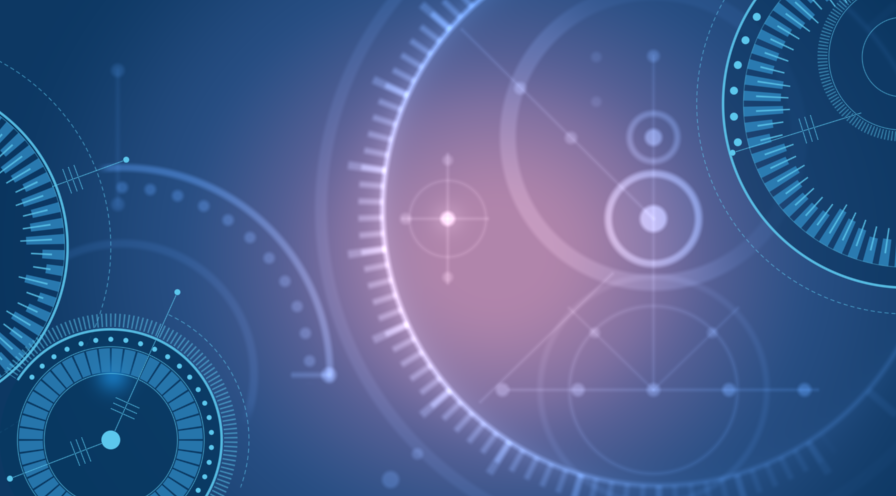
Reproduce this background procedurally as a Shadertoy shader.

```glsl
// Technical dials over a blue backdrop with a rose glow: blurred pale rings and
// crosshairs lie behind three sharp cyan gauges. All is built from distance
// functions and polar repeats, in units of the canvas height.

const float TAU = 6.2831853;
float blur; // half width of every edge

float hash(float n) { return fract(sin(n * 127.1) * 43758.5453); }
float fill(float d) { return 1. - smoothstep(-blur, blur, d); }
float disc(vec2 q, float r) { return fill(length(q) - r); }
float ring(vec2 q, float r, float w) { return fill(abs(length(q) - r) - w); }

float line(vec2 p, vec2 a, vec2 b, float w) {
  vec2 e = b - a;
  return disc(p - a - e * clamp(dot(p - a, e) / dot(e, e), 0., 1.), w);
}

// Part of a circle within half an opening of a direction
float arc(vec2 q, float mid, float opening, float s) {
  float c = dot(q, vec2(cos(mid), sin(mid))) / (length(q) + 1e-5);
  return smoothstep(cos(opening) - s, cos(opening) + s, c);
}

// Radial bars repeated n times; jitter shortens inner ends
float bars(vec2 q, float n, float duty, float a, float b, float jitter) {
  float r = length(q), k = atan(q.y, q.x) / TAU * n;
  float d = (abs(fract(k) - .5) - duty * .5) * TAU * r / n;
  return fill(d) * fill(max(a + jitter * hash(mod(floor(k), n)) - r, r - b));
}

float beads(vec2 q, float n, float r, float size) {
  float k = fract(atan(q.y, q.x) / TAU * n) - .5;
  return disc(vec2(length(q) - r, k * TAU * r / n), size);
}

// Pointer with an end dot and hatch marks at distance t
float hand(vec2 p, vec2 a, vec2 b, float t) {
  vec2 u = normalize(b - a), q = p - a;
  q = vec2(dot(q, u) - t, dot(q, vec2(-u.y, u.x)));
  float m = line(p, a, b, .001);
  for (float i = -1.; i < 2.; i++)
    m = max(m, line(q, vec2(i * .012, -.025), vec2(i * .012, .025), .001));
  return max(.6 * m, disc(p - b, .006));
}

// Rim, uneven blocks, thin spokes and a dashed outer circle
vec3 gauge(vec3 col, vec2 q, float rim, float inner, float outer, float dashed) {
  col = mix(col, vec3(.03, .2, .36), .55 * disc(q, rim));
  col = mix(col, vec3(.18, .52, .74), .85 * bars(q, 64., .62, inner, outer, .045));
  float m = .8 * bars(q, 64., .12, inner - .012, outer - .025, .03);
  m = max(m, max(.9 * ring(q, rim, .0025), .35 * ring(q, outer, .001)));
  m = max(m, .5 * bars(q, 190., .6, dashed - .001, dashed + .001, 0.));
  return mix(col, vec3(.36, .78, .93), m);
}

void mainImage(out vec4 fragColor, in vec2 fragCoord) {
  vec2 p = fragCoord / iResolution.xy * vec2(1.803, 1);
  vec3 cyan = vec3(.36, .78, .93);

  // Backdrop: rose centre through violet to deep blue
  float d = length((p - vec2(1, .49)) * vec2(.92, 1));
  vec3 col = mix(vec3(.69, .52, .67), vec3(.4, .4, .61), smoothstep(.08, .43, d));
  col = mix(col, vec3(.16, .31, .52), smoothstep(.28, .62, d));
  col = mix(col, vec3(.05, .22, .39), smoothstep(.52, .95, d));

  // Great blurred ring with ticks, brightest on the left
  blur = .006;
  vec2 q = p - vec2(1.326, .577);
  float m = .85 * ring(q, .556, .005) + .3 * exp(-abs(length(q) - .556) * 40.);
  m += .5 * bars(q, 110., .35, .556, .605, 0.) * arc(q, 3.6, 1.7, .1);
  m += .45 * bars(q, 22., .09, .556, .632, 0.) + .16 * ring(q, .68, .012);
  m *= .25 + .75 * smoothstep(-.2, .9, -q.x / length(q));

  // Broad ring and two small targets on one axis
  q = p - vec2(1.315, .723);
  m += .28 * ring(q, .293, .016) * (.35 + .65 * arc(q, 3.7, 1.5, .3));
  m += .45 * ring(q, .048, .006) + .75 * disc(q, .017);
  q.y += .164;
  m += .75 * ring(q, .091, .007) + .9 * disc(q, .027) + .12 * disc(q, .09);
  m += .22 * line(q, vec2(0, -.345), vec2(0, .328), .002);
  m += .4 * disc(q - vec2(0, .328), .012);

  // Lower circles, dotted axis and diagonals
  q.y += .345;
  m += .2 * ring(q, .169, .003) + .13 * ring(q, .228, .006);
  m += .3 * line(q, vec2(-.29, 0), vec2(.33, 0), .002);
  for (float i = -2.; i < 3.; i++) m += .5 * disc(q - vec2(i * .152, 0), .013);
  vec2 f = vec2(abs(q.x), q.y);
  m += .2 * line(f, vec2(0), vec2(.17, .165), .002) + .35 * disc(f - vec2(.118, .115), .01);
  m += .25 * line(p, vec2(.93, .94), vec2(1.315, .559), .002);
  m += .25 * line(p, vec2(.967, .19), vec2(1.232, .448), .002);
  for (float i = 0.; i < 2.; i++) {
    m += .4 * disc(p - vec2(1.047, .822) - i * vec2(.102, -.1), .012);
    m += .35 * disc(p - vec2(.786, .033) - i * vec2(.054, .052), .017 - i * .006);
    m += .2 * disc(p - vec2(1.2, .885 - i * .09), .01);
    m += .25 * disc(p - vec2(.237, .858 - i * .27), .013);
  }
  m += .12 * line(p, vec2(.237, .858), vec2(.237, .588), .004);

  // Crosshair in the glow
  q = p - vec2(.901, .559);
  m += .22 * ring(q, .077, .002) + .95 * disc(q, .014) + .25 * exp(-999. * dot(q, q));
  m += .28 * line(q, vec2(0, -.13), vec2(0, .13), .002);
  m += .28 * line(q, vec2(-.09, 0), vec2(.08, 0), .002);
  m += .35 * disc(vec2(q.x, abs(q.y) - .118), .01) + .35 * disc(q + vec2(.085, 0), .011);

  // Blurred arcs on the left
  q = p - vec2(.246, .244);
  m += arc(q, .82, .84, .03) * (.5 * ring(q, .418, .007) + .4 * beads(q, 42., .378, .011));
  m += .16 * ring(q, .265, .008) * arc(q, .9, 1.2, .1) + .6 * disc(q - vec2(.416, 0), .015);
  m += .35 * line(q, vec2(.345, 0), vec2(.416, 0), .005);
  col += m * mix(vec3(.29, .3, .28), vec3(.2, .29, .42), smoothstep(.1, .65, d));

  // Upper right gauge with a small dial inside
  blur = 1. / iResolution.y;
  q = p - vec2(1.826, .791);
  col = gauge(col, q, .371, .245, .33, .424);
  m = beads(q, 42., .35, .008) * arc(q, 2.9, .5, .01);
  m = max(m, hand(p, vec2(1.732, .772), vec2(1.474, .692), .11));
  q = p - vec2(1.815, .885);
  m = max(m, .45 * bars(q, 150., .4, .15, .17, 0.));
  m = max(m, .5 * max(ring(q, .147, .001), ring(q, .08, .001)));
  col = mix(col, cyan, m);

  // Left gauge
  col = gauge(col, p - vec2(-.202, .502), .338, .255, .332, .425);
  col = mix(col, cyan, hand(p, vec2(.106, .624), vec2(.254, .678), .043));

  // Lower left gauge on top
  q = p - vec2(.223, .113);
  col = mix(col, vec3(.03, .22, .38), .88 * disc(q, .224));
  f = q - vec2(.005, .13);
  col += vec3(.05, .22, .32) * exp(-900. * dot(f, f));
  col = mix(col, vec3(.17, .5, .72), .85 * bars(q, 44., .86, .137, .185, 0.));
  m = max(.9 * ring(q, .223, .0025), beads(q, 42., .203, .005));
  m = max(m, .5 * bars(q, 170., .35, .228, .255, 0.)) * arc(q, .95, 1.62, .01);
  m = max(m, .55 * max(ring(q, .134, .001), ring(q, .188, .001)));
  m = max(m, .5 * bars(q, 120., .6, .277, .279, 0.) * arc(q, .4, .75, .01));
  m = max(m, max(disc(q, .019), hand(q, vec2(0), vec2(.134, .298), .07)));
  m = max(m, hand(q, vec2(0), vec2(-.203, -.078), .065));
  fragColor = vec4(mix(col, cyan, m), 1);
}
```
